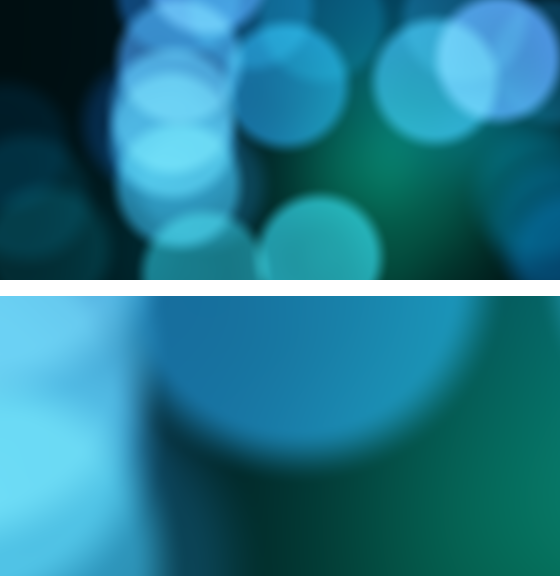
Top: the whole. Bottom: its middle third, enlarged.
This background is drawn by a Shadertoy shader. Its source:

```glsl
// Defocused lights: soft translucent discs strung along curved chains
// and screened over a dark ground with broad green and teal glows.
// Gradient noise gently mottles both the ground and the light.

const float PI = 3.14159265;
const float DISC_RADIUS = 0.22;
const float EDGE_BLUR = 0.035;

vec2 hashGradient(vec2 cell) {
    vec2 h = vec2(dot(cell, vec2(127.1, 311.7)), dot(cell, vec2(269.5, 183.3)));
    return 2.0 * fract(sin(h) * 43758.5) - 1.0;
}

float gradientNoise(vec2 p) {
    vec2 i = floor(p), f = fract(p);
    vec2 u = f * f * f * (f * (f * 6.0 - 15.0) + 10.0);
    vec2 e = vec2(0.0, 1.0);
    float low = mix(dot(hashGradient(i), f),
                    dot(hashGradient(i + e.yx), f - e.yx), u.x);
    float high = mix(dot(hashGradient(i + e.xy), f - e.xy),
                     dot(hashGradient(i + e.yy), f - e.yy), u.x);
    return mix(low, high, u.y);
}

// Elliptical falloff, 1 at the centre
float glow(vec2 p, vec2 centre, vec2 extent) {
    vec2 d = (p - centre) / extent;
    return exp(-dot(d, d));
}

// Flat disc with a blurred edge and a faintly brighter rim
float softDisc(vec2 p, vec2 centre, float radius, float blur) {
    float d = length(p - centre);
    float rim = 0.92 + 0.08 * smoothstep(0.3, 0.95, d / radius);
    return rim * (1.0 - smoothstep(radius - blur, radius + blur, d));
}

vec3 screenBlend(vec3 base, vec3 light) {
    return 1.0 - (1.0 - base) * (1.0 - light);
}

// Discs from start to end; bow bends the chain sideways, and
// crowding gathers the discs toward its middle
vec3 addChain(vec3 base, vec2 p, vec2 start, vec2 end, float bow, float crowding,
              int count, float blur, vec3 startTint, vec3 endTint) {
    for (int i = 0; i < count; i++) {
        float t = float(i) / float(count - 1);
        float s = t + crowding * sin(2.0 * PI * t);
        vec2 centre = mix(start, end, s) + vec2(bow * sin(PI * s), 0.0);
        float cover = softDisc(p, centre, DISC_RADIUS, blur);
        base = screenBlend(base, cover * mix(startTint, endTint, s));
    }
    return base;
}

vec3 ground(vec2 p) {
    float mottle = 1.0 + 0.3 * gradientNoise(p * 3.0 + 7.0);
    vec3 col = vec3(0.0, 0.055, 0.065);
    col += vec3(0.02, 0.36, 0.26) * glow(p, vec2(1.38, 0.36), vec2(0.36, 0.48)) * mottle;
    col += vec3(0.01, 0.20, 0.24) * glow(p, vec2(1.78, 0.54), vec2(0.36, 0.22));
    col += vec3(0.01, 0.15, 0.26) * glow(p, vec2(1.35, 1.0), vec2(0.60, 0.40));
    col += vec3(0.00, 0.10, 0.12) * glow(p, vec2(0.60, 0.10), vec2(0.35, 0.40));
    return col;
}

void mainImage(out vec4 fragColor, in vec2 fragCoord) {
    // One unit is the canvas height
    vec2 p = fragCoord / iResolution.y;
    vec3 col = ground(p);

    // Dim, distant lights at the sides and along the top
    col = addChain(col, p, vec2(0.02, 0.48), vec2(0.17, 0.11), 0.0, 0.0, 3,
                   0.05, vec3(0.0, 0.06, 0.10), vec3(0.01, 0.12, 0.14));
    col = addChain(col, p, vec2(1.92, 0.30), vec2(2.05, 0.08), 0.0, 0.0, 3,
                   0.06, vec3(0.0, 0.12, 0.17), vec3(0.01, 0.13, 0.25));
    col = addChain(col, p, vec2(0.64, 1.02), vec2(1.15, 0.93), 0.0, 0.0, 3,
                   EDGE_BLUR, vec3(0.06, 0.22, 0.42), vec3(0.02, 0.15, 0.22));
    col = addChain(col, p, vec2(1.66, 0.93), vec2(1.98, 0.78), 0.0, 0.0, 2,
                   EDGE_BLUR, vec3(0.05, 0.17, 0.28), vec3(0.03, 0.14, 0.22));
    col = addChain(col, p, vec2(0.52, 0.56), vec2(0.72, 0.34), 0.0, 0.0, 3,
                   0.05, vec3(0.02, 0.10, 0.22), vec3(0.04, 0.14, 0.22));

    // Bright column, middle pair and right-hand pair
    float shimmer = 1.0 + 0.12 * gradientNoise(p * 4.0);
    col = addChain(col, p, vec2(0.74, 1.10), vec2(0.73, 0.02), -0.12, 0.1, 6,
                   EDGE_BLUR, vec3(0.21, 0.38, 0.70) * shimmer,
                   vec3(0.10, 0.42, 0.48) * shimmer);
    col = addChain(col, p, vec2(1.02, 0.695), vec2(1.14, 0.08), 0.0, 0.0, 2,
                   EDGE_BLUR, vec3(0.09, 0.37, 0.58) * shimmer,
                   vec3(0.13, 0.54, 0.61) * shimmer);
    col = addChain(col, p, vec2(1.555, 0.71), vec2(1.78, 0.79), 0.0, 0.0, 2,
                   EDGE_BLUR, vec3(0.16, 0.44, 0.64) * shimmer,
                   vec3(0.27, 0.44, 0.80) * shimmer);

    fragColor = vec4(clamp(col, 0.0, 1.0), 1.0);
}
```
